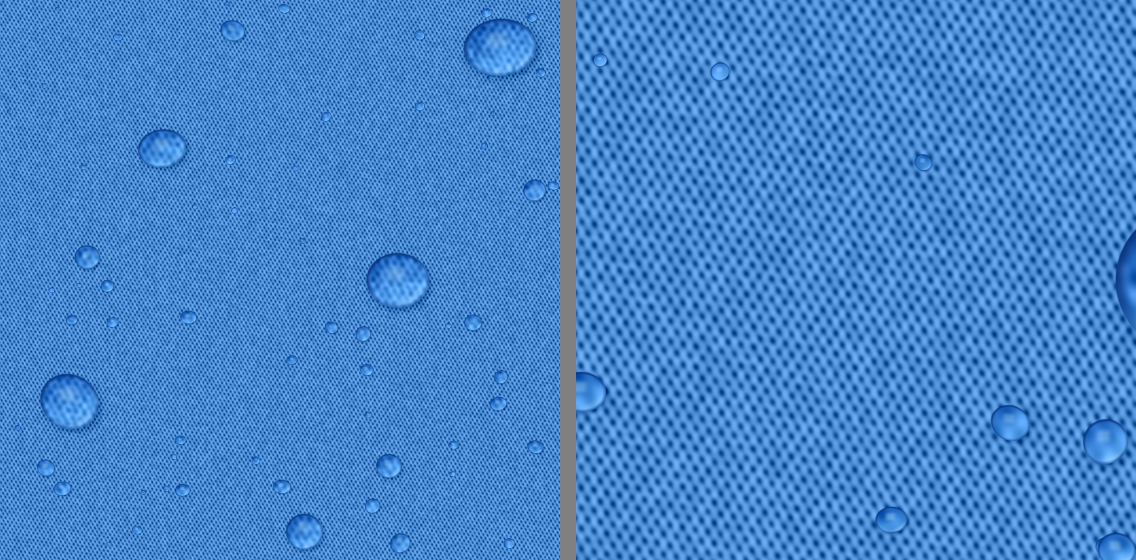
Left, the full canvas; right, a detail of the centre.
This texture is drawn by a WebGL 2 fragment shader. Its source:

```glsl
#version 300 es
precision highp float;
// Water drops scattered on a fine blue woven cloth.
// The weave is two crossed waves plus a row wave; the drops sit in jittered
// grid cells of several sizes, each magnifying the weave and casting a shadow.

uniform vec2 u_resolution;
out vec4 fragColor;

const float TAU = 6.2831853;
const vec2 THREADS = vec2(132.0, 82.0);
const float WEAVE_SLANT = 0.2;
const vec3 CLOTH = vec3(0.31, 0.56, 0.84);
const vec3 DROP_DEEP = vec3(0.12, 0.40, 0.76);
const vec3 DROP_CLEAR = vec3(0.34, 0.64, 0.95);
const vec3 RIM = vec3(0.03, 0.19, 0.47);
const vec3 GLINT = vec3(0.68, 0.86, 1.0);

vec2 hash22(vec2 p) {
    vec3 q = fract(p.xyx * vec3(0.1031, 0.1030, 0.0973));
    q += dot(q, q.yzx + 33.33);
    return fract((q.xx + q.yz) * q.zy);
}

float valueNoise(vec2 p) {
    vec2 i = floor(p);
    vec2 f = fract(p);
    f = f * f * (3.0 - 2.0 * f);
    float low = mix(hash22(i).x, hash22(i + vec2(1.0, 0.0)).x, f.x);
    float high = mix(hash22(i + vec2(0.0, 1.0)).x, hash22(i + 1.0).x, f.x);
    return mix(low, high, f.y);
}

// Staggered dark gaps between slanted rows, 0 on the yarn and 1 in the gap
float weaveGap(vec2 p) {
    p.y += WEAVE_SLANT * p.x;
    vec2 phase = TAU * THREADS * p;
    float falling = cos(phase.x + phase.y);
    float rising = cos(phase.x - phase.y);
    float rows = cos(2.0 * phase.y);
    return 0.5 + 0.5 * (0.5 * falling + 0.36 * rising + 0.14 * rows);
}

vec3 cloth(vec2 uv, float pixel) {
    vec2 bend = vec2(valueNoise(uv * 9.0), valueNoise(uv * 9.0 + 40.0));
    float gap = weaveGap(uv + 0.002 * bend);
    float shade = 0.1 - 0.385 * pow(clamp(gap, 0.0, 1.0), 1.6);
    shade += 0.11 * (valueNoise(uv * 250.0) - 0.5);
    // Fall back to the mean shade where threads are too fine to resolve
    float unresolved = smoothstep(0.4, 0.7, pixel * THREADS.x);
    return CLOTH + mix(shade, -0.035, unresolved);
}

// One drop; n is the position in the drop, with its outline at length 1
vec3 shadeDrop(vec3 ground, vec2 n, vec2 uv, float radius, float pixel) {
    float d = length(n);
    float shadow = 1.0 - smoothstep(0.8, 1.2, length(n - vec2(0.07, -0.1)));
    ground -= 0.18 * shadow;

    // Lit from above: deep at the top left, clear at the lower right
    float along = dot(n, vec2(0.45, -0.8));
    vec3 body = mix(DROP_DEEP, DROP_CLEAR, smoothstep(-0.95, 0.6, along));
    body += 0.18 * (0.42 - weaveGap(uv * 0.5));
    body += 0.18 * (valueNoise(uv * 120.0) - 0.5);

    // Soft window reflection and the broken bright crescent opposite to it
    vec2 window = abs(n - vec2(-0.08, 0.25));
    float pane = (1.0 - smoothstep(0.1, 0.45, window.x))
               * (1.0 - smoothstep(0.1, 0.4, window.y));
    float crescent = smoothstep(0.5, 0.8, d) * (1.0 - smoothstep(0.82, 0.98, d));
    crescent *= smoothstep(0.35, 0.85, along) * valueNoise(uv * 160.0);
    body = mix(body, GLINT, 0.36 * pane + 0.6 * crescent);

    float upper = smoothstep(0.3, -0.8, along);
    float rim = smoothstep(0.84, 1.0, d) * mix(0.45, 0.9, upper);
    body = mix(body, RIM, rim);

    float edge = (d - 1.0) * radius;
    return mix(body, ground, smoothstep(-pixel, pixel, edge));
}

// Puts a drop of random size, place and tilt into one grid cell
vec3 placeDrop(vec3 ground, vec2 uv, vec2 cell, float cells, vec2 sizes, float pixel) {
    vec2 jitter = hash22(cell + cells * 7.3);
    vec2 form = hash22(cell + cells * 3.1 + 19.0);
    float radius = mix(sizes.x, sizes.y, form.x * form.x);
    float room = max(0.5 / cells - 1.4 * radius, 0.0);
    vec2 center = (cell + 0.5) / cells + room * (2.0 * jitter - 1.0);
    vec2 offset = uv - center;
    offset.y += (form.y - 0.5) * 0.2 * offset.x;
    float stretch = mix(1.0, 1.14, jitter.y);
    vec2 n = offset / (radius * vec2(stretch, 1.0 / stretch));
    return shadeDrop(ground, n, uv, radius, pixel);
}

vec3 dropLayer(vec3 ground, vec2 uv, float cells, float chance, vec2 sizes, float pixel) {
    vec2 cell = floor(uv * cells);
    if (hash22(cell + cells * 11.7).y > chance) return ground;
    return placeDrop(ground, uv, cell, cells, sizes, pixel);
}

void main() {
    float side = min(u_resolution.x, u_resolution.y);
    vec2 uv = gl_FragCoord.xy / side;
    float pixel = 1.0 / side;
    vec3 color = cloth(uv, pixel);

    // Small drops first, so that larger ones cover them
    color = dropLayer(color, uv, 18.0, 0.11, vec2(0.004, 0.008), pixel);
    color = dropLayer(color, uv, 13.0, 0.18, vec2(0.008, 0.014), pixel);
    color = dropLayer(color, uv, 8.0, 0.2, vec2(0.015, 0.024), pixel);
    for (float i = 0.0; i < 5.0; i++) {
        vec2 cell = vec2(i, mod(2.0 * i + 1.0, 5.0));
        color = placeDrop(color, uv, cell, 5.0, vec2(0.028, 0.058), pixel);
    }
    fragColor = vec4(clamp(color, 0.0, 1.0), 1.0);
}
```
